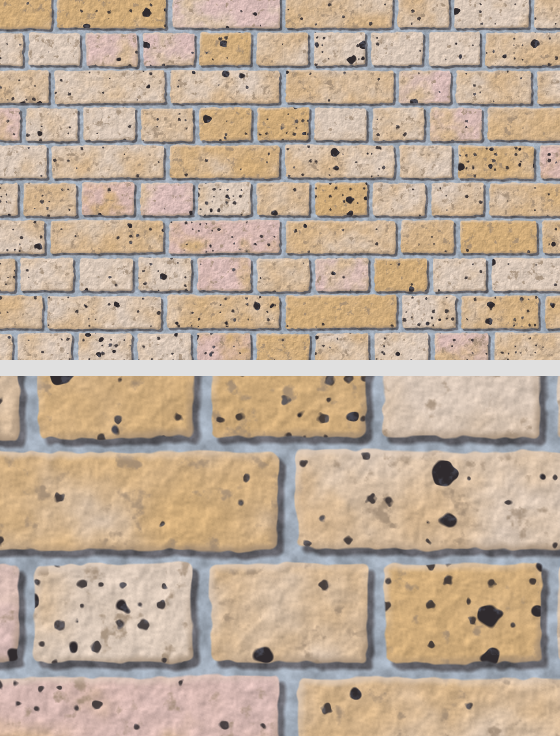
Top, the full canvas; bottom, a detail of the centre.
This texture is drawn by a Shadertoy shader. Its source:

```glsl
const float ASPECT = 1.55;
const float ROW_HEIGHT = 0.1043;
const float TOP_CUT = 0.0196;        // hidden part of the top row
const float HEADER_START = 0.0605;
const float HEADER_PITCH = 0.1605;
const float LAST_HEADER = 8.0;       // after it the header rows end in a long brick
const float STRETCHER_JOINTS[8] = float[8](-0.186, 0.137, 0.462, 0.782, 1.099, 1.260, 1.486, 1.81);
const float SPREAD_CENTER = 0.782;
const float SPREAD = 0.005;          // widening of the bond per row downwards
const vec2 HALF_JOINT = vec2(0.0083, 0.0066);
const float CORNER = 0.006;
const vec2 TO_LIGHT = vec2(-0.0055, 0.0060);
const float PINK_CHANCE = 0.17;

const vec3 TAN = vec3(0.82, 0.70, 0.56);
const vec3 OCHRE = vec3(0.81, 0.67, 0.48);
const vec3 PALE = vec3(0.85, 0.78, 0.72);
const vec3 PINK = vec3(0.84, 0.72, 0.71);
const vec3 BROWN = vec3(0.60, 0.52, 0.44);
const vec3 MORTAR = vec3(0.63, 0.67, 0.72);
const vec3 SHADE = vec3(0.37, 0.36, 0.38);
const vec3 SPECK = vec3(0.19, 0.17, 0.18);

float hash(vec2 p) {
    vec3 q = fract(vec3(p.xyx) * 0.1031);
    q += dot(q, q.yzx + 33.33);
    return fract((q.x + q.y) * q.z);
}

float noise(vec2 p) {
    vec2 i = floor(p), f = fract(p);
    f = f * f * (3.0 - 2.0 * f);
    return mix(mix(hash(i), hash(i + vec2(1, 0)), f.x),
               mix(hash(i + vec2(0, 1)), hash(i + vec2(1, 1)), f.x), f.y);
}

float fbm(vec2 p) {
    float sum = 0.0, amp = 0.5;
    for (int i = 0; i < 4; i++) {
        sum += amp * noise(p);
        p = p * 2.03 + 17.1;
        amp *= 0.5;
    }
    return sum / 0.9375;
}

// Signed distance to the brick of this cell; also its id and local position
float brick(vec2 p, out vec2 id, out vec2 local) {
    p += 0.0035 * (vec2(noise(p * 34.0), noise(p * 34.0 + 50.0)) - 0.5);
    p += 0.0030 * (vec2(noise(p * 110.0), noise(p * 110.0 + 90.0)) - 0.5);
    float depth = (1.0 - p.y + TOP_CUT) / ROW_HEIGHT;
    float row = floor(depth);
    float x = SPREAD_CENTER + (p.x - SPREAD_CENTER) / (1.0 + SPREAD * (row - 4.0));
    float left = -1.0, right = 2.0, column = 0.0;
    if (mod(row, 2.0) > 0.5) {
        column = min(floor((x - HEADER_START) / HEADER_PITCH), LAST_HEADER);
        left = HEADER_START + column * HEADER_PITCH;
        right = left + HEADER_PITCH * (column == LAST_HEADER ? 2.0 : 1.0);
    } else {
        for (int i = 0; i < 8; i++) {
            float joint = STRETCHER_JOINTS[i];
            if (joint <= x) { left = joint; column = float(i); }
            else right = min(right, joint);
        }
    }
    id = vec2(column + 3.0, row + 5.0);
    vec2 size = 0.5 * vec2(right - left, ROW_HEIGHT);
    local = vec2(x - 0.5 * (left + right), (0.5 - fract(depth)) * ROW_HEIGHT);
    vec2 jitter = vec2(hash(id + 11.0), hash(id + 23.0)) - 0.5;
    vec2 placed = local - 0.003 * jitter;
    placed.y += placed.x * 0.025 * (hash(id + 37.0) - 0.5);
    vec2 q = abs(placed) - size + HALF_JOINT + CORNER;
    local /= size;
    return length(max(q, 0.0)) + min(max(q.x, q.y), 0.0) - CORNER;
}

// Scattered dark inclusions, at most one in each cell
float specks(vec2 p, float cell, float chance, float soft) {
    vec2 g = p / cell, id = floor(g);
    vec2 center = 0.32 + 0.36 * vec2(hash(id + 5.0), hash(id + 71.0));
    float size = hash(id + 133.0);
    float radius = mix(0.09, 0.27, size * size);
    float d = length(g - id - center) + 0.16 * (noise(g * 5.0) - 0.5);
    float edge = soft / cell;
    return step(hash(id + 211.0), chance) * (1.0 - smoothstep(radius - edge, radius + edge, d));
}

void mainImage(out vec4 fragColor, in vec2 fragCoord) {
    vec2 p = fragCoord / iResolution.xy * vec2(ASPECT, 1.0);
    float soft = max(0.7 / iResolution.y, 0.0012);
    vec2 id, local, otherId, otherLocal;
    float d = brick(p, id, local);
    float caster = brick(p + TO_LIGHT, otherId, otherLocal);
    float grain = fbm(p * 95.0);
    float blotch = fbm(p * 13.0 + id * 7.0);

    // Mortar, with the shadow of the brick above and to the left
    vec3 mortar = MORTAR * (0.80 + 0.40 * grain);
    float shadow = 1.0 - smoothstep(-0.002, 0.003, caster);
    mortar = mix(mortar, SHADE * (0.55 + 0.75 * grain), 0.88 * shadow);

    // Clay tone of each brick
    float tone = hash(id);
    vec3 clay = mix(OCHRE, TAN, smoothstep(0.0, 0.45, tone + 0.5 * (blotch - 0.5)));
    clay = mix(clay, PALE, smoothstep(0.35, 1.05, tone + 1.1 * (blotch - 0.4)));
    float pink = step(hash(id + 57.0), PINK_CHANCE) * smoothstep(0.25, 0.6, blotch);
    clay = mix(clay, PINK, 0.85 * pink);

    // Rough surface, lit from the upper left
    float relief = grain - fbm((p + 0.4 * TO_LIGHT) * 95.0);
    clay *= 1.0 + 0.32 * relief + 0.16 * (grain - 0.5);
    clay = mix(clay, BROWN, 0.75 * smoothstep(0.62, 0.82, fbm(p * 70.0 + 31.0)));
    float rim = smoothstep(-0.009, 0.0, d);
    float facing = dot(local, vec2(-0.35, 0.65));
    clay = mix(clay, facing > 0.0 ? PALE * 1.04 : BROWN, rim * min(abs(facing), 0.7));

    // Black inclusions, denser on some bricks
    float density = hash(id + 83.0);
    density *= density;
    float large = specks(p, 0.043, 0.03 + 0.28 * density, soft);
    float small = specks(p + 0.37, 0.019, 0.06 + 0.26 * density, soft);
    vec3 stone = SPECK + vec3(0.10, 0.12, 0.15) * smoothstep(0.5, 0.75, grain);
    clay = mix(clay, stone, max(large, 0.85 * small));

    vec3 color = mix(clay, mortar, smoothstep(-soft, soft, d));
    fragColor = vec4(clamp(color, 0.0, 1.0), 1.0);
}
```
